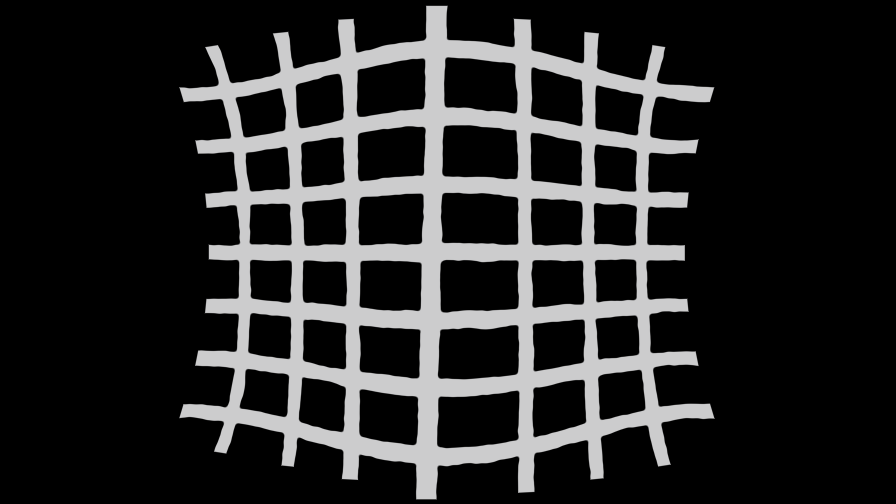
Reproduce this pattern procedurally as a WebGL 1 fragment shader.

```glsl
precision highp float;
// Draws a bulging, hand-cut lattice of seven grey rows and seven bars on black.

uniform vec2 u_resolution;

const float DESIGN_HEIGHT = 432.0; // canvas height in design units
const float PI = 3.14159265;
const vec3 BACKGROUND = vec3(0.0);
const vec3 LATTICE = vec3(0.80, 0.80, 0.805);

float hash(float n) {
  return fract(sin(n * 127.1) * 43758.5453);
}

// Smooth one-dimensional value noise in -1..1.
float noise(float x) {
  float cell = floor(x);
  float f = fract(x);
  return mix(hash(cell), hash(cell + 1.0), f * f * (3.0 - 2.0 * f)) * 2.0 - 1.0;
}

// Uneven edge of a cut strip; each side of the strip gets its own seed.
float raggedEdge(float along, float side, float seed) {
  float s = seed * 37.0 + step(0.0, side) * 511.0;
  return 0.9 * noise(along / 17.0 + s) + 0.35 * noise(along / 5.0 + s);
}

// Union with a small fillet of the given radius.
float smoothUnion(float a, float b, float radius) {
  float h = max(radius - abs(a - b), 0.0) / radius;
  return min(a, b) - 0.25 * h * h * radius;
}

// Strip from its offset across, offset along, half width and half length.
float strip(float across, float along, float halfWidth, float halfLength) {
  return max(abs(across) - halfWidth, abs(along) - halfLength);
}

// Horizontal strip k (-3..3): rows spread apart towards the middle.
float rowDistance(vec2 p, float k) {
  float halfLength = 204.0 + 2.6 * k * k;
  float along = p.x + 1.0;
  float t = min(abs(along) / halfLength, 1.0);
  float bow = 0.5 - 0.5 * cos(PI * t);
  float across = p.y + 0.5 - k * mix(58.2, 45.2, bow);
  float halfWidth = mix(7.6, 6.1, bow) + raggedEdge(along, across, k + 5.0);
  return strip(across, along, halfWidth, halfLength + 0.1 * k * across);
}

// Vertical strip k (-3..3): outer bars crowd together and flare at the ends.
float barDistance(vec2 p, float k) {
  float rank = abs(k);
  float side = sign(k);
  float v = (p.y + 2.0) / 180.0;
  float middle = exp(-2.0 * k * k);

  float base = -4.0 + side * 74.0 * pow(rank, 0.757) - 10.0 * exp(-k * k);
  float flare = side * 22.0 * pow(rank / 3.0, 2.8) - 1.6 * rank;
  float lean = 6.0 * middle - 2.2;
  float across = p.x - base - flare * pow(abs(v), 2.8) - lean * v;

  float along = p.y + 0.5 + 2.75 * side;
  float halfLength = 211.5 - 11.5 * rank + 2.75 * side - 0.05 * k * across;
  float halfWidth = 6.1 - 0.4 * rank + 2.0 * middle + 0.8 * v * v;
  halfWidth += raggedEdge(along, across, k + 17.0);
  return strip(across, along, halfWidth, halfLength);
}

float latticeDistance(vec2 p) {
  float rows = 1e4;
  float bars = 1e4;
  for (int i = 0; i < 7; i++) {
    float k = float(i) - 3.0;
    rows = min(rows, rowDistance(p, k));
    bars = min(bars, barDistance(p, k));
  }
  return smoothUnion(rows, bars, 3.0);
}

void main() {
  float unitsPerPixel = DESIGN_HEIGHT / u_resolution.y;
  vec2 p = (gl_FragCoord.xy - 0.5 * u_resolution) * unitsPerPixel;

  // Antialiased coverage, about one and a half pixels wide.
  float softness = 0.75 * unitsPerPixel;
  float coverage = 1.0 - smoothstep(-softness, softness, latticeDistance(p));
  gl_FragColor = vec4(mix(BACKGROUND, LATTICE, coverage), 1.0);
}
```
